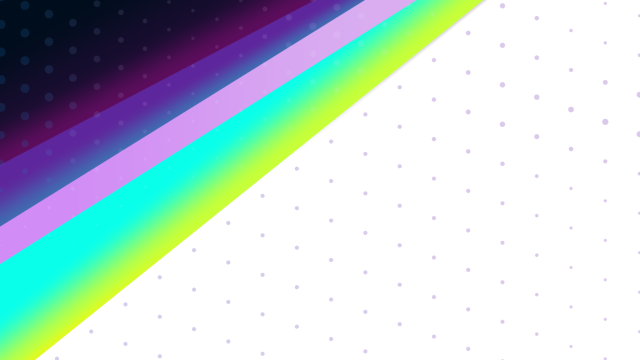
Reproduce this background procedurally as a Shadertoy shader.

```glsl
#define PITCH vec2(0.0952, 0.1097)  // dot spacing, in canvas heights
#define SKEW 0.0343                 // drop of each dot column
#define DOT_RADIUS 0.0056
#define FINE_SCALE 0.7              // size of the upper dot grid
#define NAVY vec3(0.0, 0.05, 0.11)
#define MAROON vec3(0.36, 0.05, 0.36)
#define VIOLET vec3(0.37, 0.15, 0.61)
#define STEEL vec3(0.25, 0.43, 0.70)
#define PINK vec3(0.82, 0.55, 0.96)
#define CYAN vec3(0.04, 1.0, 0.92)
#define LIME vec3(0.78, 1.0, 0.22)
#define LILAC vec3(0.86, 0.79, 0.92)

// Signed distance to the line a-b, positive above it
float above(vec2 p, vec2 a, vec2 b) {
    vec2 d = normalize(b - a);
    return dot(p - a, vec2(-d.y, d.x));
}

// Coverage of the region where d is positive
float cover(float d) {
    float px = 1.0 / iResolution.y;
    return smoothstep(-0.75 * px, 0.75 * px, d);
}

// Nearest dot centre of a skewed grid
vec2 dotCentre(vec2 p, vec2 origin, float scale) {
    vec2 pitch = PITCH * scale;
    float column = floor((p.x - origin.x) / pitch.x + 0.5);
    float base = origin.y - column * SKEW * scale;
    float row = floor((p.y - base) / pitch.y + 0.5);
    return vec2(origin.x + column * pitch.x, base + row * pitch.y);
}

float bump(vec2 p, vec2 centre, vec2 size) {
    vec2 q = (p - centre) / size;
    return exp(-dot(q, q));
}

void mainImage(out vec4 fragColor, in vec2 fragCoord) {
    vec2 p = fragCoord / iResolution.y;

    // Band edges, from the lower one to the upper one
    float limeEdge = above(p, vec2(0.0972, 0.0), vec2(1.3426, 1.0));
    float pinkEdge = above(p, vec2(0.0, 0.2662), vec2(1.1574, 1.0));
    float violetEdge = above(p, vec2(0.0, 0.3704), vec2(1.0139, 1.0));
    float darkEdge = above(p, vec2(0.0, 0.5417), vec2(0.875, 1.0));

    // White ground with lilac dots that swell on the right
    vec2 c = dotCentre(p, vec2(1.3958, 0.9838), 1.0);
    float radius = DOT_RADIUS
        + 0.0048 * bump(c, vec2(1.78, 0.68), vec2(0.36, 0.12))
        + 0.0018 * bump(c, vec2(1.42, 0.95), vec2(0.13, 0.25))
        - 0.0014 * smoothstep(1.35, 1.6, c.x);
    vec3 dotColor = mix(vec3(0.84, 0.80, 0.92), LILAC, smoothstep(0.6, 1.5, c.x));
    vec3 color = mix(vec3(1.0), dotColor, cover(radius - length(p - c)));

    // Thin shadow under the bands, stronger toward the top
    float shadow = smoothstep(-0.011, 0.0, limeEdge) * smoothstep(0.45, 1.0, p.y);
    color = mix(color, vec3(0.82, 0.79, 0.82), 0.75 * shadow);

    // Band fills
    vec3 neon = mix(LIME, CYAN, smoothstep(0.01, 0.16, limeEdge));
    neon = mix(neon, vec3(0.88, 0.98, 0.12),
               (1.0 - smoothstep(0.0, 0.03, limeEdge)) * (1.0 - smoothstep(0.0, 0.5, p.y)));
    vec3 pink = mix(PINK, vec3(0.85, 0.68, 0.94), smoothstep(0.1, 1.1, p.x));
    float across = violetEdge / max(violetEdge - darkEdge, 0.001);
    vec3 violet = mix(STEEL, VIOLET, smoothstep(-0.1, 0.7, across));
    vec3 dark = mix(MAROON, vec3(0.10, 0.05, 0.19), smoothstep(0.0, 0.12, darkEdge));
    dark = mix(dark, NAVY, smoothstep(0.08, 0.30, darkEdge));

    color = mix(color, neon, cover(limeEdge));
    color = mix(color, pink, cover(pinkEdge));
    color = mix(color, violet, cover(violetEdge));
    color = mix(color, dark, cover(darkEdge));

    // Faint finer dots over the bands
    c = dotCentre(p, vec2(0.0694, 0.7546), FINE_SCALE);
    radius = mix(0.0125, 0.0045, smoothstep(0.05, 0.55, c.x))
        + 0.006 * bump(c, vec2(0.92, 0.92), vec2(0.18));
    radius *= smoothstep(0.2, 0.75, c.y);
    vec3 tint = mix(vec3(0.08, 0.45, 0.75), vec3(0.78, 0.72, 0.96), smoothstep(0.0, 0.4, c.x));
    float veil = mix(0.19, 0.12, smoothstep(0.0, 0.3, p.x)) * cover(limeEdge);
    tint = mix(tint, vec3(0.9, 0.88, 1.0), cover(-violetEdge));
    color = mix(color, tint, veil * cover(radius - length(p - c)));

    fragColor = vec4(color, 1.0);
}
```
